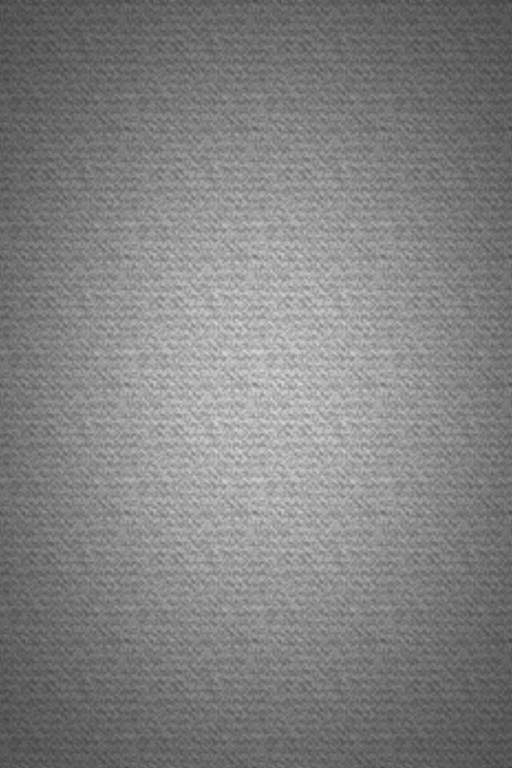
Give the GLSL for this texture, as a Shadertoy shader.

```glsl
// Grey ribbed twill cloth with a soft central glow and dark vignetted edges.

const float TAU = 6.28318;

float hash(vec2 cell) {
    vec3 h = fract(vec3(cell.xyx) * 0.1031);
    h += dot(h, h.yzx + 33.33);
    return fract((h.x + h.y) * h.z);
}

// Smooth value noise whose lattice wraps after the given period
float tiledNoise(vec2 p, vec2 period) {
    vec2 cell = floor(p), f = fract(p);
    f = f * f * (3.0 - 2.0 * f);
    vec2 a = mod(cell, period), b = mod(cell + 1.0, period);
    return mix(mix(hash(a), hash(vec2(b.x, a.y)), f.x),
               mix(hash(vec2(a.x, b.y)), hash(b), f.x), f.y) - 0.5;
}

// Side-lit slope of the noise, free of broad blotches
float embossedNoise(vec2 p, vec2 period, vec2 toLight) {
    return tiledNoise(p, period) - tiledNoise(p + toLight, period);
}

// Relief of the cloth, one tile per unit
float clothRelief(vec2 p) {
    // Horizontal ribs carrying slanted stitches
    float rib = sin(TAU * 13.0 * p.y);
    float twill = sin(TAU * (15.0 * p.x + 13.0 * p.y));
    float counter = sin(TAU * (15.0 * p.x - 13.0 * p.y));
    float relief = 0.042 * rib + 0.034 * twill + 0.022 * counter;

    // Short creases falling to the right, renewed at every rib
    vec2 slant = vec2(p.x + p.y, p.y) * vec2(29.0, 13.0);
    relief += 0.11 * embossedNoise(slant, vec2(29.0, 13.0), vec2(1.0, 0.0));

    // Long horizontal threads, then fine grain
    relief += 0.06 * embossedNoise(p * vec2(4.0, 26.0), vec2(4.0, 26.0), vec2(0.0, 1.0));
    relief += 0.22 * tiledNoise(p * 58.0, vec2(58.0));
    return relief;
}

void mainImage(out vec4 fragColor, in vec2 fragCoord) {
    vec2 uv = fragCoord / iResolution.xy;

    // Elliptical glow fading to the corners
    vec2 fromCentre = (uv - vec2(0.51, 0.495)) * vec2(1.83, 2.12);
    float falloff = pow(dot(fromCentre, fromCentre), 1.05);
    float glow = 0.285 + 0.42 * exp(-1.17 * falloff);

    // Four cloth tiles across the width
    float relief = clothRelief(4.0 * fragCoord / iResolution.x);
    fragColor = vec4(vec3(glow * (1.0 + relief)), 1.0);
}
```
